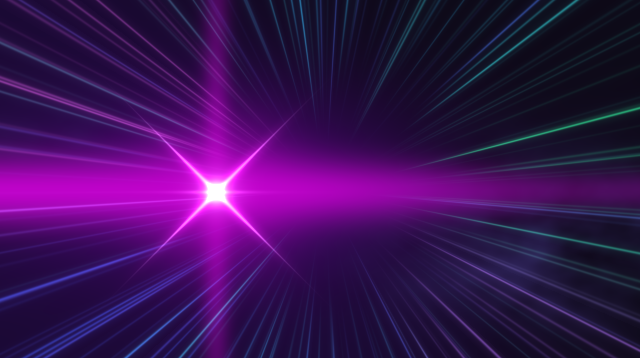
A WebGL 2 fragment shader for this background:

```glsl
#version 300 es
precision highp float;

#define FLARE vec2(-0.290, -0.037)
#define VANISH vec2(0.014, -0.033)
#define NIGHT vec3(0.050, 0.035, 0.090)
#define VIOLET vec3(0.270, 0.020, 0.440)
#define MAGENTA vec3(0.760, 0.010, 0.800)
#define HAZE vec3(0.210, 0.170, 0.420)
#define RAY_LAYERS 3
#define RAY_COUNT 34.0
#define RAY_GAIN 0.85
#define ARM_LENGTH 0.135

uniform vec2 u_resolution;
out vec4 outColor;

const float TAU = 6.2831853;

vec3 hash3(vec2 p) {
    vec3 q = fract(p.xyx * vec3(0.1031, 0.1030, 0.0973));
    q += dot(q, q.yxz + 33.33);
    return fract((q.xxy + q.yzz) * q.zyx);
}

float gradientDot(vec2 cell, vec2 f, vec2 corner) {
    float a = TAU * hash3(cell + corner + 50.0).x;
    return dot(vec2(cos(a), sin(a)), f - corner);
}

float gradientNoise(vec2 p) {
    vec2 i = floor(p), f = fract(p);
    vec2 u = f * f * f * (f * (f * 6.0 - 15.0) + 10.0);
    float low = mix(gradientDot(i, f, vec2(0, 0)), gradientDot(i, f, vec2(1, 0)), u.x);
    float high = mix(gradientDot(i, f, vec2(0, 1)), gradientDot(i, f, vec2(1, 1)), u.x);
    return mix(low, high, u.y);
}

float fbm(vec2 p) {
    float sum = 0.0, amp = 0.65;
    for (int i = 0; i < 4; i++) {
        sum += amp * gradientNoise(p);
        p = p * 2.03 + 7.1;
        amp *= 0.5;
    }
    return sum;
}

float bell(float x, float width) {
    return exp(-x * x / (width * width));
}

// Ray hue follows direction: green right, cyan above, mauve upper left, blue below
vec3 rayTint(vec2 dir, float vary) {
    vec3 tint = mix(vec3(0.10, 0.65, 0.38), vec3(0.12, 0.55, 0.72), smoothstep(0.2, 0.9, abs(dir.y)));
    float left = smoothstep(-0.3, -0.75, dir.x);
    vec3 side = mix(vec3(0.18, 0.32, 0.90), vec3(0.62, 0.26, 0.62), smoothstep(-0.4, 0.2, dir.y));
    tint = mix(tint, side, left);
    float lowerRight = smoothstep(0.3, 0.65, dir.x) * smoothstep(-0.2, -0.45, dir.y);
    tint = mix(tint, vec3(0.48, 0.30, 0.68), lowerRight);
    vec3 accent = mix(vec3(0.25, 0.30, 0.85), vec3(0.15, 0.65, 0.62), step(0.85, vary));
    return mix(tint, accent, 0.7 * step(0.65, vary));
}

// Thin streaks fanning out from the vanishing point, one per angular cell
vec3 lightRays(vec2 q) {
    float r = length(q);
    float turn = fract(atan(q.y, q.x) / TAU);
    vec3 sum = vec3(0.0);
    for (int i = 0; i < RAY_LAYERS; i++) {
        float layer = float(i);
        float count = RAY_COUNT + 21.0 * layer;
        float id = mod(floor(turn * count), count);
        vec3 h = hash3(vec2(id + 3.0, 17.0 * layer + 5.0));
        vec3 k = hash3(vec2(id + 71.0, 29.0 * layer + 11.0));
        float rayTurn = (id + 0.2 + 0.6 * h.x) / count;
        float across = sin((turn - rayTurn) * TAU) * r;
        float width = 0.0012 + (0.002 + 0.002 * k.x) * r;
        float start = 0.10 + 0.22 * h.z;
        float fade = smoothstep(start, start + 0.35, r);
        float power = (0.12 + 0.88 * h.y * h.y) / (1.0 + 0.5 * layer);
        float streak = bell(across, width) + 0.14 * bell(across, width * 5.0);
        vec2 dir = vec2(cos(rayTurn * TAU), sin(rayTurn * TAU));
        sum += rayTint(dir, k.z) * streak * fade * power;
    }
    return sum * RAY_GAIN;
}

void main() {
    vec2 p = (gl_FragCoord.xy - 0.5 * u_resolution) / u_resolution.y;
    vec2 f = p - FLARE;
    float d = length(f);

    // Dark ground with a violet halo and drifting haze
    float clouds = fbm(p * vec2(3.0, 4.5) + 2.0);
    vec3 col = NIGHT + vec3(0.05, 0.0, 0.11) * smoothstep(0.7, -0.5, p.x + 0.7 * p.y);
    float halo = exp(-dot(f * vec2(0.8, 1.7), f * vec2(0.8, 1.7)) / 0.24);
    col = mix(col, VIOLET, 0.82 * halo);
    vec2 mist = (p - vec2(0.62, -0.17)) / vec2(0.42, 0.22);
    float hazeMask = exp(-dot(mist, mist)) + 0.45 * bell(p.x + 0.72, 0.22) * bell(p.y - 0.08, 0.12);
    col = mix(col, HAZE, hazeMask * clamp(0.42 + 1.1 * clouds, 0.0, 0.9));

    // Horizontal beam narrowing rightward, and a vertical shaft
    float along = smoothstep(-0.25, 0.85, p.x);
    float beam = bell(p.y + 0.033, mix(0.092, 0.052, along)) * mix(0.97, 0.30, along);
    float shaft = bell(f.x, 0.038) * (0.25 + 0.55 * exp(-abs(f.y) * 4.0));
    col = mix(col, MAGENTA, shaft);
    col = mix(col, MAGENTA, 0.75 * exp(-d * d / 0.035));
    col = mix(col, MAGENTA, beam);

    vec3 rays = lightRays(p - VANISH);
    rays *= 1.0 - 0.6 * beam;
    col += rays * (1.0 - 0.7 * col);

    // Four diagonal arms, a short side glint and a white core
    vec2 diag = vec2(f.x + f.y, f.y - f.x) * 0.70711;
    vec2 reach = exp(-diag * diag / (ARM_LENGTH * ARM_LENGTH * 2.0));
    vec2 thin = 0.0018 + 0.008 * exp(-abs(diag) * 12.0);
    float arms = bell(diag.y, thin.x) * reach.x + bell(diag.x, thin.y) * reach.y;
    float softArms = bell(diag.y, 0.017) * reach.x + bell(diag.x, 0.017) * reach.y;
    float glint = bell(f.y, 0.005) * exp(-abs(f.x) * 18.0);
    col += vec3(0.55, 0.10, 0.50) * softArms * 0.5;
    col += vec3(0.85, 0.65, 0.85) * (arms + 0.6 * glint);
    col += vec3(1.0, 0.95, 1.0) * (1.4 * bell(d, 0.027) + 0.22 * bell(d, 0.065));

    outColor = vec4(clamp(col, 0.0, 1.0), 1.0);
}
```
